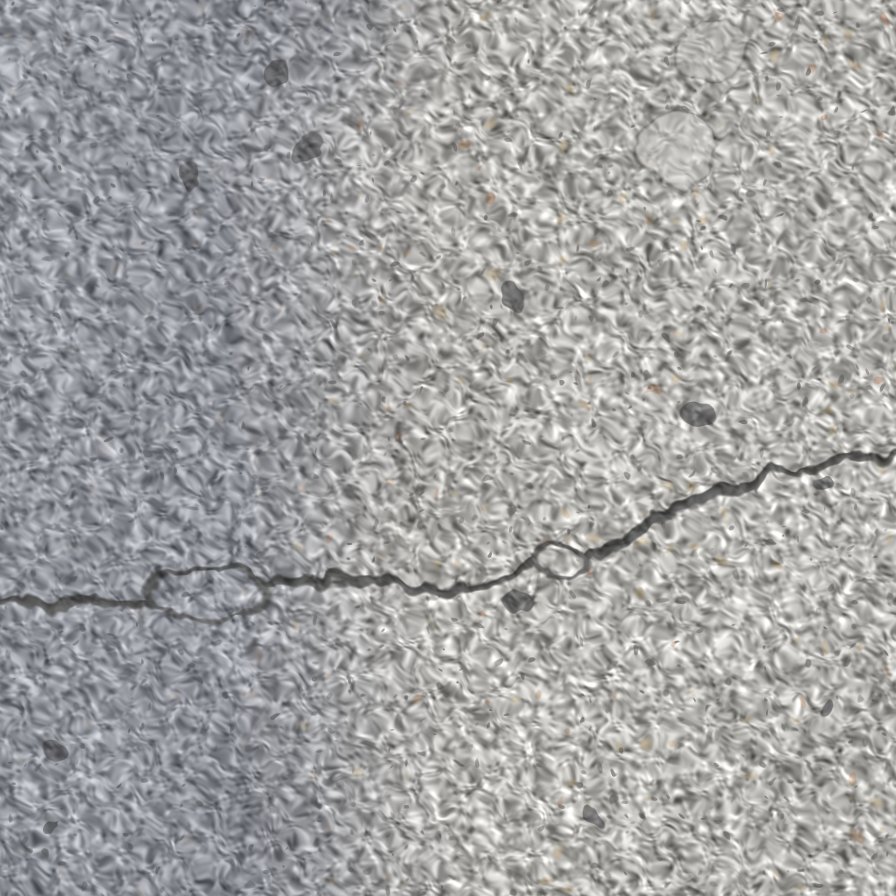
This texture is drawn by a WebGL 1 fragment shader. Its source:

```glsl
precision highp float;
uniform vec2 u_resolution;

const float PI = 3.14159;
const float SOFT = 0.0015;
const vec3 SUNLIT = vec3(0.700, 0.692, 0.675);
const vec3 SHADED = vec3(0.548, 0.558, 0.588);
const vec3 CRACK_DARK = vec3(0.25, 0.25, 0.245);
const vec3 PIT_DARK = vec3(0.32, 0.32, 0.325);
const vec3 PALE_STONE = vec3(0.77, 0.76, 0.75);
const vec3 RUST = vec3(0.66, 0.50, 0.40);
const vec3 OCHRE = vec3(0.72, 0.65, 0.52);

float hash(vec2 p) {
  return fract(sin(dot(p, vec2(127.1, 311.7))) * 43758.5453);
}

float noise(vec2 p) {
  vec2 i = floor(p), f = fract(p);
  f = f * f * (3.0 - 2.0 * f);
  return mix(mix(hash(i), hash(i + vec2(1.0, 0.0)), f.x),
             mix(hash(i + vec2(0.0, 1.0)), hash(i + 1.0), f.x), f.y);
}

vec2 warp(vec2 p, float scale, float amount) {
  vec2 n = vec2(noise(p * scale), noise(p * scale + 37.0));
  return p + (n - 0.5) * amount;
}

vec2 rotate(vec2 p, float angle) {
  float c = cos(angle), s = sin(angle);
  return vec2(c * p.x - s * p.y, s * p.x + c * p.y);
}

// Signed brightness of the sandy grain, with a little relief
float grain(vec2 p) {
  vec2 q = rotate(warp(p, 55.0, 0.012), 0.5) * vec2(0.85, 1.15);
  float coarse = noise(q * 125.0) - 0.5;
  float fine = noise(q * 215.0 + 19.0) - 0.5;
  float relief = noise(q * 105.0 + 53.0) - noise(q * 105.0 + vec2(53.3, 53.5));
  return coarse * 0.30 + fine * 0.33 + relief * 0.24;
}

// Random ovals, one per chosen cell: x is coverage, y a random value
vec2 scatter(vec2 p, float cells, float chance, vec2 radii, float seed) {
  vec2 g = p * cells, base = floor(g), hit = vec2(0.0);
  for (int y = -1; y <= 1; y++) {
    for (int x = -1; x <= 1; x++) {
      vec2 cell = base + vec2(float(x), float(y));
      vec2 key = cell + seed;
      vec2 jitter = vec2(hash(key + 3.1), hash(key + 7.7)) - 0.5;
      vec2 d = rotate(g - cell - 0.5 - 0.6 * jitter, PI * hash(key + 9.2));
      float radius = mix(radii.x, radii.y, hash(key + 5.3));
      float edge = (length(d * vec2(1.0, 1.5)) - radius) / cells;
      float cover = step(hash(key), chance) * (1.0 - smoothstep(-SOFT, SOFT, edge));
      if (cover > hit.x) hit = vec2(cover, hash(key + 11.4));
    }
  }
  return hit;
}

float ellipse(vec2 p, vec2 center, vec2 radii) {
  return (length((p - center) / radii) - 1.0) * min(radii.x, radii.y);
}

float crackPath(float x) {
  float wave = 0.018 * sin((x - 0.24) * 12.0) * (1.0 - smoothstep(0.4, 0.6, x));
  return 0.34 + 0.155 * smoothstep(0.45, 1.02, x) + wave;
}

// A pebble interrupts the crack and is outlined by it
float splitAround(float crack, vec2 p, float x, vec2 radii) {
  float d = ellipse(p, vec2(x, crackPath(x)), radii);
  float outline = 1.0 - smoothstep(0.0008, 0.004, abs(d));
  return max(crack * smoothstep(-SOFT, SOFT, d), outline * 0.85);
}

vec3 addStone(vec3 color, vec2 p, vec2 center, vec2 radii, float speckle) {
  float d = ellipse(p, center, radii);
  color *= 1.0 - 0.2 * (1.0 - smoothstep(0.0, 0.004, abs(d)));
  return mix(color, PALE_STONE + speckle * 0.45, 0.8 * (1.0 - smoothstep(-0.003, 0.002, d)));
}

void main() {
  vec2 p = gl_FragCoord.xy / u_resolution;
  vec2 rough = warp(warp(p, 30.0, 0.012), 110.0, 0.006);
  float speckle = grain(p);

  // Soft shadow on the left, uneven staining everywhere
  float light = smoothstep(0.22, 0.56, p.x + 0.10 * (noise(p * 5.0) - 0.5));
  float stain = noise(p * 9.0 + 4.0) + 0.6 * noise(p * 24.0) - 0.8;
  vec3 color = mix(SHADED, SUNLIT, light) + 0.05 * stain;
  color += 0.03 * (1.0 - smoothstep(0.0, 0.25, p.x));
  color += speckle * mix(0.82, 1.08, light);

  // Tinted chips, pale chips and dark pits
  vec2 chip = scatter(rough, 34.0, 0.16, vec2(0.10, 0.26), 13.0);
  color = mix(color, mix(RUST, OCHRE, smoothstep(0.1, 0.4, chip.y)) + speckle * 0.6,
              chip.x * mix(0.12, 0.5, light));
  vec2 pale = scatter(rough, 19.0, 0.10, vec2(0.10, 0.24), 41.0);
  color = mix(color, PALE_STONE + 0.4 * speckle, pale.x * mix(0.15, 0.65, light));
  vec2 speck = scatter(rough, 52.0, 0.34, vec2(0.09, 0.25), 71.0);
  color = mix(color, PIT_DARK, speck.x * mix(0.25, 0.65, speck.y));
  vec2 pit = scatter(rough, 8.0, 0.20, vec2(0.07, 0.17), 97.0);
  color = mix(color, PIT_DARK + 0.4 * speckle, pit.x * 0.7);

  // Two large embedded stones
  color = addStone(color, rough, vec2(0.795, 0.945), vec2(0.042, 0.034), speckle - 0.12);
  color = addStone(color, rough, vec2(0.755, 0.832), vec2(0.043, 0.040), speckle);

  // Jagged crack with a bright lower lip
  float jag = 0.014 * (noise(vec2(p.x * 20.0, 2.0)) - 0.5)
            + 0.007 * (noise(vec2(p.x * 70.0, 6.0)) - 0.5);
  float offset = rough.y - crackPath(p.x) - jag;
  float halfWidth = 0.0025 + 0.0065 * noise(vec2(p.x * 16.0, 9.0)) * mix(1.0, 0.6, p.x);
  float crack = 1.0 - smoothstep(-SOFT, 2.0 * SOFT, abs(offset) - halfWidth);
  crack = splitAround(crack, rough, 0.235, vec2(0.066, 0.030));
  crack = splitAround(crack, rough, 0.625, vec2(0.031, 0.018));
  float below = -offset - halfWidth;
  color += 0.07 * smoothstep(0.0, 0.003, below) * (1.0 - smoothstep(0.004, 0.016, below));
  float depth = smoothstep(-halfWidth, halfWidth, offset);
  color = mix(color, CRACK_DARK + 0.3 * speckle + 0.10 * (1.0 - depth), crack * 0.92);

  gl_FragColor = vec4(clamp(color, 0.0, 1.0), 1.0);
}
```
